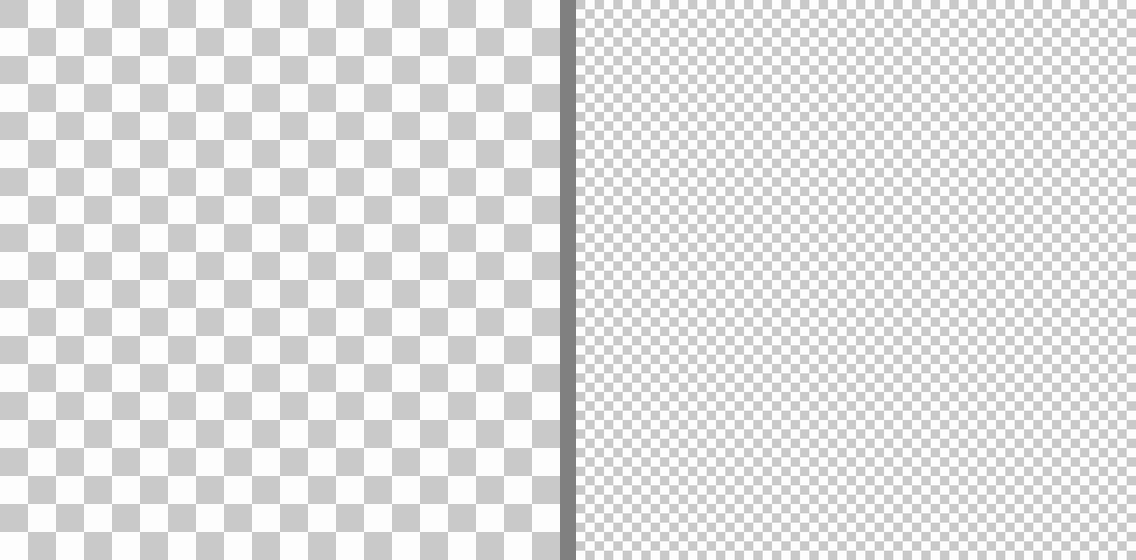
Left: one tile. Right: repeated 3 by 3.
This pattern is drawn by a Shadertoy shader. Its source:

```glsl
// Checkerboard of light grey and near-white squares, 20 by 20, tiling seamlessly.

const float SQUARES = 20.0; // even, so that opposite edges continue each other
const vec3 GREY = vec3(0.79);
const vec3 WHITE = vec3(0.992);

// Signed distance to the nearest cell edge: positive in even cells, negative in odd ones
vec2 edgeDistance(vec2 cell) {
    return 0.5 - abs(mod(cell + 0.5, 2.0) - 1.0);
}

// Square wave per axis, from -1 to 1, smoothed over one pixel
vec2 squareWave(vec2 cell, vec2 pixel) {
    return clamp(edgeDistance(cell) / (0.5 * pixel), -1.0, 1.0);
}

// 1 where the column and row parities agree, 0 where they differ
float checker(vec2 cell, vec2 pixel) {
    vec2 wave = squareWave(cell, pixel);
    return 0.5 + 0.5 * wave.x * wave.y;
}

void mainImage(out vec4 fragColor, in vec2 fragCoord) {
    vec2 cell = fragCoord / iResolution.xy * SQUARES;
    vec2 pixel = SQUARES / iResolution.xy;

    fragColor = vec4(mix(GREY, WHITE, checker(cell, pixel)), 1.0);
}
```
